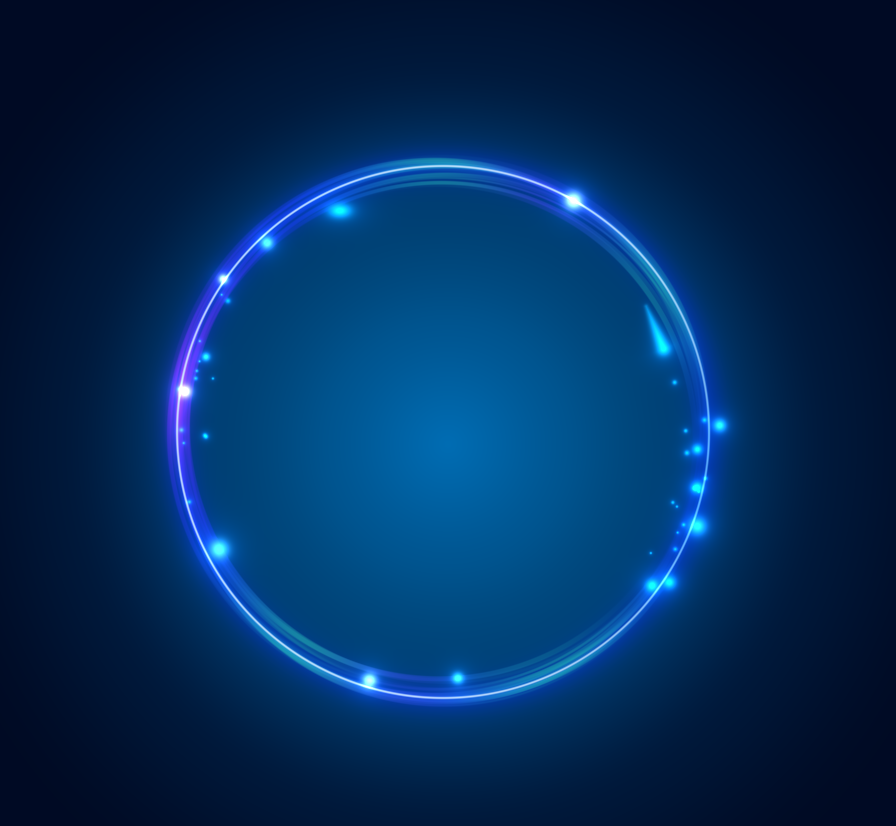
Write a WebGL 1 fragment shader that draws this background.

```glsl
precision highp float;
// A glowing ring of blue, teal and violet light strands with sparks on a deep blue glow.

uniform vec2 u_resolution;

float hash(float n) {
  return fract(sin(n * 127.1) * 43758.5453);
}

// Smooth bump around an angle; a larger tightness gives a shorter arc.
float arc(float angle, float middle, float tightness) {
  return exp((cos(angle - middle) - 1.0) * tightness);
}

// Antialiased band of given half width around distance zero.
float band(float d, float halfWidth) {
  float pixel = 1.0 / u_resolution.y;
  return 1.0 - smoothstep(halfWidth - pixel, halfWidth + pixel, abs(d));
}

// Spark with a soft blue halo, a cyan body and a core of given whiteness.
vec3 spark(vec2 p, vec2 place, float size, float whiteness) {
  float d = length(p - place) / size;
  vec3 core = mix(vec3(0.05, 0.6, 0.6), vec3(1.0), whiteness);
  return core * exp(-d * d * 1.3) + vec3(0.0, 0.28, 0.6) * exp(-d * 0.85);
}

vec3 background(float r) {
  vec3 c = mix(vec3(0.0, 0.43, 0.71), vec3(0.0, 0.31, 0.53), smoothstep(-0.08, 0.22, r) * 1.15 - 0.15);
  c = mix(c, vec3(0.0, 0.22, 0.4), smoothstep(0.14, 0.34, r));
  c = mix(c, vec3(0.0, 0.11, 0.25), smoothstep(0.28, 0.47, r));
  return mix(c, vec3(0.0, 0.04, 0.14), smoothstep(0.38, 0.66, r));
}

// Lays the ring over a colour.
vec3 ring(vec3 color, vec2 p) {
  float a = atan(p.y, p.x);
  float d = length(p) - 0.322;
  float teal = arc(a, 1.57, 18.0) + arc(a, 0.58, 14.0) + arc(a, -1.1, 12.0) + arc(a, -2.15, 16.0);
  float violet = arc(a, 2.9, 8.0) + 0.6 * arc(a, 1.15, 30.0) + 0.4 * arc(a, -1.75, 30.0);
  float strength = 1.0 - 0.85 * arc(a, -0.2, 5.0);

  vec3 tint = mix(vec3(0.04, 0.22, 0.85), vec3(0.1, 0.6, 0.66), min(teal, 1.0));
  tint = mix(tint, vec3(0.34, 0.18, 0.85), min(violet, 1.0) * 0.8);

  // Halo
  color += vec3(0.0, 0.05, 0.16) * exp(-abs(d) * 35.0);
  color = mix(color, vec3(0.02, 0.16, 0.72), 0.5 * exp(-d * d * 2500.0));

  // Displaced translucent strands that part and cross around the ring
  for (int i = 0; i < 12; i++) {
    float k = float(i);
    vec2 shift = 0.013 * vec2(0.6 * cos(k * 2.4) - 0.2, sin(k * 2.4));
    float radius = 0.320 + 0.02 * (hash(k + 3.0) - 0.5);
    float fade = 0.55 + 0.45 * cos(2.0 * a + k * 1.7);
    float line = band(length(p - shift) - radius, 0.0012 + 0.003 * hash(k + 9.0));
    color = mix(color, tint, 0.6 * strength * fade * line);
  }

  // Bright filament with a close glow
  color += tint * 0.3 * strength * exp(-abs(d) * 220.0);
  color += vec3(0.5, 0.05, 0.4) * arc(a, 2.99, 50.0) * exp(-abs(d) * 130.0);
  vec3 filament = mix(vec3(0.3, 0.65, 0.95), vec3(0.8, 0.9, 1.0), strength);
  return mix(color, filament, 0.9 * band(d, 0.0012));
}

// Small dots gathered along the left and right sides.
vec3 dust(vec2 p) {
  vec3 light = vec3(0.0);
  for (int i = 0; i < 26; i++) {
    float k = float(i);
    float side = mod(k, 2.0);
    float angle = mix(-0.06, 2.98, side) + (hash(k + 1.0) - 0.5) * 0.95;
    float radius = 0.28 + 0.05 * hash(k + 31.0);
    vec2 place = radius * vec2(cos(angle), sin(angle));
    light += spark(p, place, 0.0015 + 0.002 * pow(hash(k + 57.0), 2.0), 0.0) * 0.7;
  }
  return light;
}

void main() {
  vec2 uv = (gl_FragCoord.xy - 0.5 * u_resolution) / u_resolution.y;
  vec2 p = uv - vec2(-0.006, -0.023);
  vec3 color = background(length(uv - vec2(0.0, -0.038)));
  color = ring(color, p) + dust(p);

  // White flares on the filament
  color += spark(p, vec2(0.158, 0.280), 0.011, 0.9);
  color += spark(p, vec2(-0.266, 0.185), 0.006, 0.9);
  color += spark(p, vec2(-0.312, 0.049), 0.008, 0.9);
  color += spark(p, vec2(-0.089, -0.301), 0.009, 0.8);

  // Cyan flares on the left, top and bottom
  color += spark((p - vec2(-0.125, 0.268)) * vec2(0.75, 1.2), vec2(0.0), 0.011, 0.0);
  color += spark(p, vec2(-0.213, 0.229), 0.008, 0.3);
  color += spark(p, vec2(-0.271, -0.142), 0.012, 0.3);
  color += spark(p, vec2(0.018, -0.298), 0.007, 0.2);
  color += spark(p, vec2(-0.287, 0.091), 0.005, 0.1);

  // Cyan flares on the right
  color += spark(p, vec2(0.335, 0.008), 0.008, 0.1);
  color += spark(p, vec2(0.308, -0.021), 0.006, 0.0);
  color += spark(p, vec2(0.308, -0.067), 0.007, 0.0);
  color += spark(p, vec2(0.308, -0.114), 0.011, 0.1);
  color += spark(p, vec2(0.274, -0.182), 0.008, 0.0);
  color += spark(p, vec2(0.253, -0.186), 0.008, 0.0);

  // Comet streak inside the upper right arc
  vec2 tail = vec2(0.246, 0.152);
  vec2 path = vec2(0.267, 0.101) - tail;
  float along = clamp(dot(p - tail, path) / dot(path, path), 0.0, 1.0);
  color += spark(p, tail + path * along, 0.003 + 0.006 * along, 0.0) * (0.3 + 0.7 * along);

  gl_FragColor = vec4(min(color, 1.0), 1.0);
}
```
